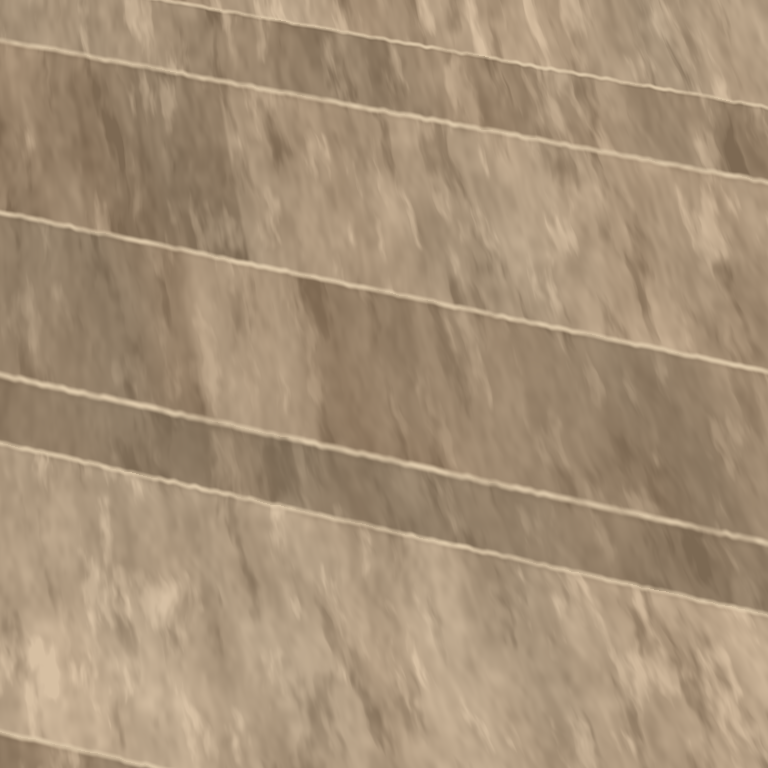
A Shadertoy shader for this texture:

```glsl
// Weathered wood-grain planks in slanted rows of uneven width, split by thin pale joints.

const int JOINTS = 6;
// Joint height at the left edge (measured downwards), slope and half width
const vec3 JOINT[JOINTS] = vec3[JOINTS](
    vec3(-0.038, 0.178, 0.0018), vec3(0.052, 0.185, 0.0028),
    vec3(0.276, 0.208, 0.0028), vec3(0.488, 0.219, 0.0036),
    vec3(0.577, 0.224, 0.0028), vec3(0.953, 0.228, 0.0032));
// Base tone of each row, from dark (0) to light (1)
const float ROW_TONE[JOINTS + 1] = float[](0.58, 0.20, 0.58, 0.27, 0.20, 0.70, 0.28);

const vec3 DARK_WOOD = vec3(0.53, 0.45, 0.36);
const vec3 LIGHT_WOOD = vec3(0.80, 0.71, 0.60);
const vec3 JOINT_COLOR = vec3(0.87, 0.79, 0.67);
const vec3 WARM_SHIFT = vec3(0.024, 0.0, -0.012);

float hash(vec2 p) {
    return fract(sin(dot(p, vec2(127.1, 311.7))) * 43758.5453);
}

float noise(vec2 p) {
    vec2 i = floor(p), f = fract(p);
    f = f * f * (3.0 - 2.0 * f);
    return mix(mix(hash(i), hash(i + vec2(1, 0)), f.x),
               mix(hash(i + vec2(0, 1)), hash(i + vec2(1, 1)), f.x), f.y);
}

float fbm(vec2 p) {
    float sum = 0.0, amp = 0.5;
    for (int i = 0; i < 4; i++) {
        sum += amp * noise(p);
        p = p * 2.03 + 17.3;
        amp *= 0.5;
    }
    return sum / 0.9375;
}

// Soft-sided band between two positions
float band(float x, float from, float to, float soft) {
    return smoothstep(from - soft, from + soft, x) - smoothstep(to - soft, to + soft, x);
}

// Across-grain coordinate: the fibres lean more towards the right
float acrossGrain(vec2 p) {
    return p.x - (0.1 + 0.3 * p.x) * (p.y - 0.5);
}

// Tone of a row, with its boards and stains
float boardTone(int row, float u) {
    float tone = ROW_TONE[row];
    if (row == 1) tone += 0.30 * (1.0 - smoothstep(0.30, 0.46, u));
    if (row == 2) {
        tone -= 0.32 * (1.0 - smoothstep(0.353, 0.359, u));
        tone -= 0.14 * band(u, 0.24, 0.356, 0.03);
    }
    if (row == 3) {
        tone += 0.24 * band(u, 0.27, 0.405, 0.012);
        tone -= 0.06 * band(u, 0.196, 0.26, 0.008);
        tone -= 0.08 * band(u, 0.405, 0.56, 0.012);
        tone -= 0.12 * band(u, 0.76, 0.89, 0.03);
        tone += 0.14 * smoothstep(0.88, 0.93, u);
    }
    return tone;
}

// Streaks, dark cracks and pale flakes along the fibres, centred on zero
float grain(float u, float y, float seed) {
    vec2 q = vec2(u + seed * 3.7, y + seed * 1.9);
    q.x += 0.022 * (fbm(q * vec2(13.0, 11.0)) - 0.5);
    float stain = fbm(q * vec2(6.0, 2.5)) - 0.5;
    float streak = fbm(q * vec2(24.0, 7.0)) - 0.5;
    float fibre = noise(q * vec2(80.0, 22.0)) - 0.5;
    float fleck = noise(q * vec2(140.0, 60.0)) - 0.5;
    float crack = smoothstep(0.56, 0.78, fbm(q * vec2(38.0, 9.0) + 41.0));
    float flake = smoothstep(0.56, 0.78, fbm(q * vec2(42.0, 11.0) + 83.0));
    return 0.50 * stain + 0.70 * streak + 0.26 * fibre + 0.20 * fleck
         + 0.42 * (flake - crack);
}

void mainImage(out vec4 fragColor, in vec2 fragCoord) {
    vec2 p = fragCoord / iResolution.xy;
    p.y = 1.0 - p.y;
    float pixel = 1.0 / iResolution.y;

    // Find the row and the coverage of the joints and their shadows
    int row = 0;
    float joint = 0.0, shadow = 0.0;
    for (int i = 0; i < JOINTS; i++) {
        float line = float(i) * 7.0;
        float wobble = 0.0022 * (noise(vec2(p.x * 110.0, line)) - 0.5);
        float d = p.y - JOINT[i].x - JOINT[i].y * p.x + wobble;
        if (d > 0.0) row++;
        float wear = 0.45 + 0.35 * noise(vec2(p.x * 22.0, line + 2.0))
                   + 0.30 * noise(vec2(p.x * 95.0, line + 4.0));
        float width = JOINT[i].z;
        float core = 1.0 - smoothstep(0.0, width * 1.7 + pixel, abs(d));
        joint = max(joint, min(wear, 1.0) * core);
        shadow = max(shadow, band(d, width, width * 3.0, width));
    }

    // Wood tone and colour
    float u = acrossGrain(p);
    float seed = float(row) + 1.0;
    float contrast = (row == 3 || row == 4) ? 0.62 : 0.95;
    float tone = boardTone(row, u) + contrast * grain(u, p.y, seed) - 0.07 * shadow - 0.02;
    vec3 color = mix(DARK_WOOD, LIGHT_WOOD, clamp(tone, -0.15, 1.15));

    // Grey and brown drift between boards
    float warmth = fbm(vec2(u * 7.0, p.y * 2.5) + seed * 11.0) - 0.5;
    color += WARM_SHIFT * (warmth + (row == 4 ? -0.2 : 0.0));

    color = mix(color, JOINT_COLOR, joint);
    fragColor = vec4(color, 1.0);
}
```
